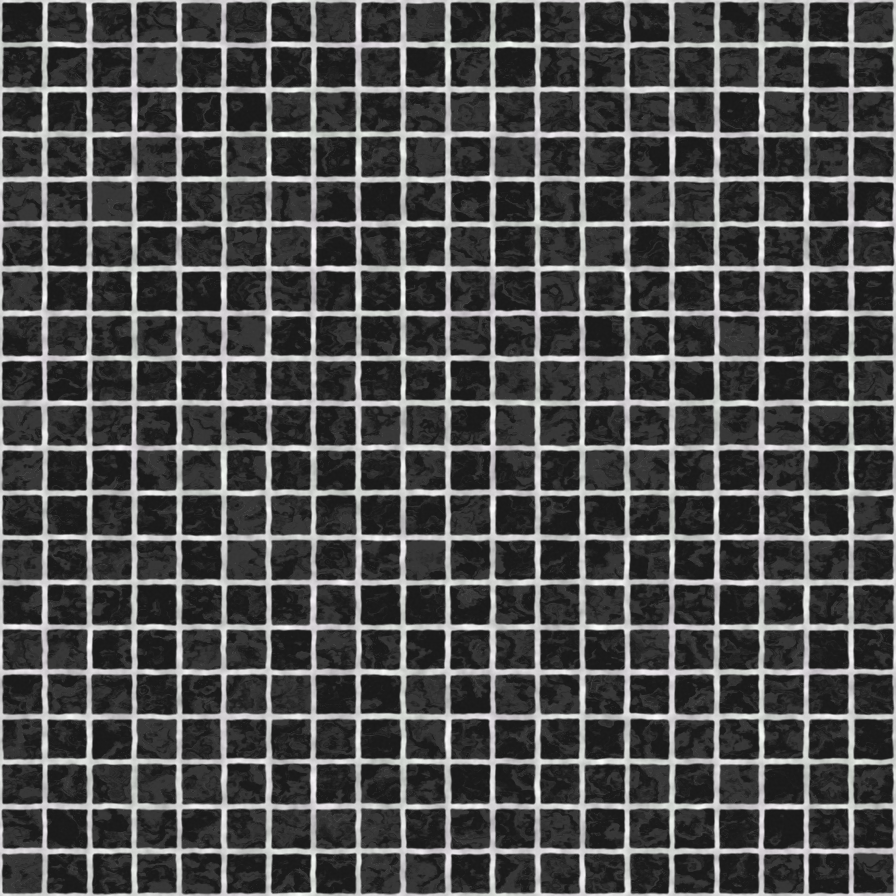
A three.js fragment shader for this texture:

```glsl
// Grid of 20 x 20 small black marbled tiles set in pale, mottled grout.
// Each tile is a wobbly rounded box filled with domain-warped gradient noise
// seeded per tile; grout noise and edge wobble wrap with the canvas.

varying vec2 vUv;

const float TILES = 20.0;

float hash(vec2 p) {
  vec3 q = fract(p.xyx * 0.1031);
  q += dot(q, q.yzx + 33.33);
  return fract((q.x + q.y) * q.z);
}

// Dot product of a lattice point's random unit gradient with the offset to it
float corner(vec2 cell, vec2 offset, float period) {
  float angle = 6.28318 * hash(mod(cell, period));
  return dot(vec2(cos(angle), sin(angle)), offset);
}

// Gradient noise repeating every "period" units
float noise(vec2 p, float period) {
  vec2 i = floor(p);
  vec2 f = p - i;
  vec2 u = f * f * f * (f * (f * 6.0 - 15.0) + 10.0);
  vec2 e = vec2(1.0, 0.0);
  return mix(
    mix(corner(i, f, period), corner(i + e, f - e, period), u.x),
    mix(corner(i + e.yx, f - e.yx, period), corner(i + 1.0, f - 1.0, period), u.x),
    u.y);
}

float fbm(vec2 p, float period) {
  float sum = 0.0;
  float amplitude = 1.0;
  for (int octave = 0; octave < 4; octave++) {
    sum += amplitude * noise(p, period);
    p *= 2.0;
    period *= 2.0;
    amplitude *= 0.5;
  }
  return sum;
}

float roundedBox(vec2 p, vec2 halfSize, float radius) {
  vec2 q = abs(p) - halfSize + radius;
  return length(max(q, 0.0)) + min(max(q.x, q.y), 0.0) - radius;
}

// Smoky veils and thin curling veins, different in every tile
vec3 marble(vec2 p, vec2 id) {
  vec2 seed = 200.0 * vec2(hash(id + 31.0), hash(id + 77.0));
  vec2 q = p * vec2(1.5, 2.0) + seed;
  vec2 warp = vec2(fbm(q, 256.0), fbm(q + 17.3, 256.0));
  float smoke = fbm(q + 1.4 * warp, 256.0);
  float bias = 0.45 * (hash(id + 5.0) - 0.5);
  float veil = smoothstep(-0.22, 0.36, smoke + bias);
  float ridge = noise(q * 1.3 + 1.8 * warp + 41.7, 256.0);
  float vein = (1.0 - smoothstep(0.0, 0.05, abs(ridge)))
             * smoothstep(-0.1, 0.4, warp.x);
  float grain = 0.012 * noise(p * 14.0 + seed, 256.0);
  return vec3(mix(0.105, 0.218, veil) + 0.05 * vein + grain);
}

// Chalky grout with bright patches and a trace of cool and warm tint
vec3 grout(vec2 g) {
  float patches = fbm(g, TILES);
  float mottle = fbm(g * 4.0 + 9.0, TILES * 4.0);
  float tint = noise(g * 0.5 + 3.0, TILES * 0.5);
  float light = clamp(0.83 + 0.2 * patches + 0.09 * mottle, 0.66, 0.97);
  return light + 0.025 * tint * vec3(0.6, -1.0, 0.8);
}

void main() {
  vec2 g = vUv * TILES;
  vec2 id = mod(floor(g), TILES);
  vec2 p = fract(g) - 0.5;

  // Uneven hand-cut outline
  vec2 wobble = vec2(noise(g * 3.0, TILES * 3.0),
                     noise(g * 3.0 + 7.5, TILES * 3.0));
  float chips = noise(g * 8.0, TILES * 8.0);
  vec2 halfSize = 0.439 + 0.016 * (vec2(hash(id + 11.0), hash(id + 53.0)) - 0.5);
  float d = roundedBox(p + 0.028 * wobble, halfSize, 0.045) + 0.012 * chips;

  vec3 color = mix(marble(p, id), grout(g), smoothstep(-0.03, 0.03, d));
  gl_FragColor = vec4(color, 1.0);
}
```
